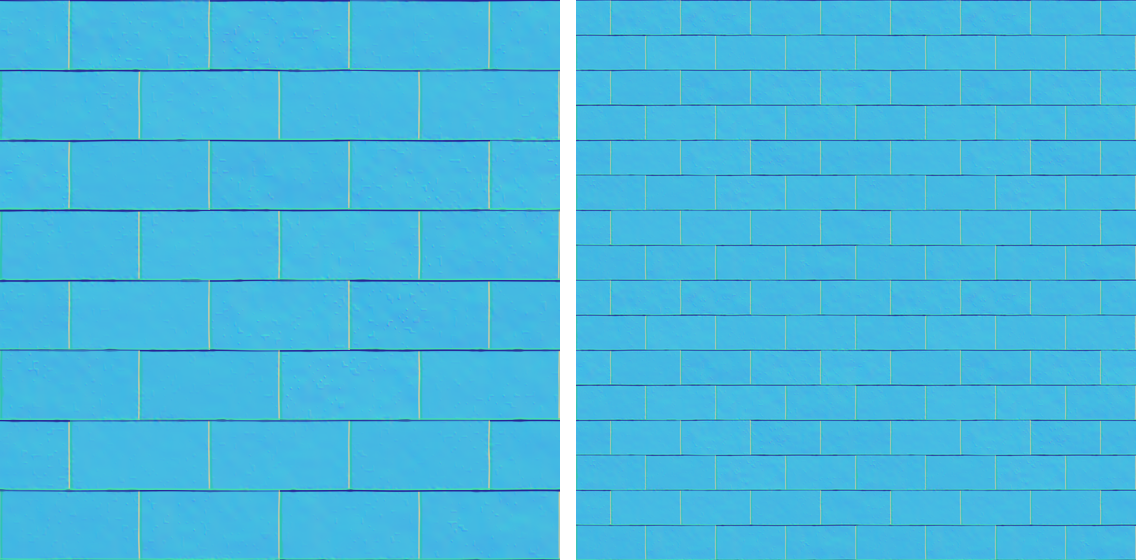
Left, the tile; right, the same tile 2 across and 2 down.
Give the GLSL for this texture map, as a WebGL 1 fragment shader.

```glsl
precision highp float;
// Relief map of a running-bond block wall: 4 blocks across, 8 courses, thin bevelled joints.

uniform vec2 u_resolution;

float hash(vec2 p) {
  return fract(sin(dot(p, vec2(127.1, 311.7))) * 43758.5453);
}

// Value noise that wraps over the unit canvas
float noise(vec2 uv, float cells) {
  vec2 p = uv * cells;
  vec2 i = floor(p);
  vec2 f = p - i;
  f = f * f * (3.0 - 2.0 * f);
  vec2 a = mod(i, cells);
  vec2 b = mod(i + 1.0, cells);
  return mix(mix(hash(a), hash(vec2(b.x, a.y)), f.x),
             mix(hash(vec2(a.x, b.y)), hash(b), f.x), f.y);
}

// Gentle undulation with sparse small bumps
float relief(vec2 uv) {
  float bumps = smoothstep(0.78, 0.98, noise(uv, 150.0)) * noise(uv, 17.0);
  return 0.0007 * noise(uv, 22.0) + 0.00025 * noise(uv, 61.0) + 0.00022 * bumps;
}

float grit(vec2 uv) {
  return 0.0007 * noise(uv, 128.0) + 0.0004 * noise(uv, 230.0);
}

// Soft line of equivalent width w, never thinner than a pixel
float line(float d, float w) {
  return 1.0 - smoothstep(0.0, max(w, 1.0 / u_resolution.x), abs(d));
}

void main() {
  vec2 uv = gl_FragCoord.xy / u_resolution;

  // Block layout
  vec2 q = uv * vec2(4.0, 8.0);
  float row = floor(q.y);
  q.x += 0.5 * mod(row, 2.0);
  vec2 id = vec2(mod(floor(q.x), 4.0), row);
  vec2 f = fract(q);

  // Signed distance to the nearest joints, slightly bent
  vec2 joint = (fract(q + 0.5) - 0.5) / vec2(4.0, 8.0);
  float edge = min(abs(joint.x), abs(joint.y));
  joint.x += 0.0012 * (noise(uv, 24.0) - 0.5);
  joint.y += 0.0016 * (noise(uv + 0.37, 12.0) - 0.5);

  // Surface slopes, rougher on worn rims
  vec2 e = vec2(0.0014, 0.0);
  vec2 slope = vec2(relief(uv - e.xy) - relief(uv + e.xy),
                    relief(uv - e.yx) - relief(uv + e.yx));
  vec2 rough = vec2(grit(uv - e.xy) - grit(uv + e.xy),
                    grit(uv - e.yx) - grit(uv + e.yx));
  float wear = exp(-edge / 0.004) * smoothstep(0.45, 0.8, noise(uv + 0.61, 20.0));
  slope = (slope * (0.6 + 0.8 * hash(id + 3.0)) + rough * wear * 1.6) / (2.0 * e.x);

  // Block face with a small tilt of its own
  vec3 color = vec3(0.27, 0.73, 0.89);
  color += (hash(id) - 0.5) * vec3(0.012, 0.016, 0.006);
  color += vec3(slope, -0.35 * (slope.x + slope.y));

  // Vertical joints: teal left rim, sand right rim
  float fray = smoothstep(0.55, 0.9, noise(uv, 40.0)) * noise(uv, 128.0);
  float teal = line(joint.x - 0.002, 0.0036 + 0.005 * fray);
  color = mix(color, vec3(0.18, 0.77, 0.68), teal * (0.6 + 0.4 * hash(id + 11.0)));
  float sand = line(joint.x + 0.0016, 0.0027);
  color = mix(color, vec3(0.85, 0.80, 0.62), sand * (0.75 + 0.25 * noise(uv, 48.0)));

  // Horizontal joints: green lower rim, navy upper rim, uneven along each block
  float lip = mix(hash(id + 17.0), hash(id + 23.0), f.x);
  float green = line(joint.y - 0.0016, 0.0024 + 0.003 * fray);
  color = mix(color, vec3(0.26, 0.90, 0.62), green * (0.55 + 0.45 * lip));
  float shade = mix(hash(id + 31.0), hash(id + 41.0), f.x);
  float navy = line(joint.y + 0.0012, 0.0019 + 0.0012 * shade + 0.002 * fray);
  color = mix(color, vec3(0.15, 0.13, 0.58), navy * (0.5 + 0.5 * smoothstep(0.1, 0.6, shade)));

  gl_FragColor = vec4(clamp(color, 0.0, 1.0), 1.0);
}
```
